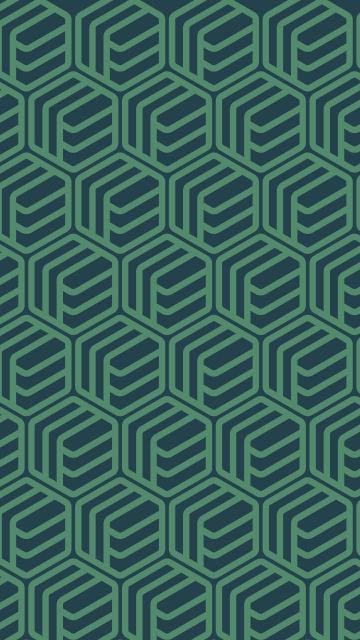
This pattern is drawn by a Shadertoy shader. Its source:

```glsl
// Staggered rounded hexagons, each lined like a folded cube, green on dark teal.

// Signed distance to a rounded corner between two half-planes whose normals are 60 degrees apart.
float roundedCorner(float a, float b, float level, float radius) {
    float u = a - level + radius;
    float v = b - level + radius;
    bool onArc = min(u - 0.5 * v, v - 0.5 * u) > 0.0;
    float d = onArc ? sqrt((u * u + v * v - u * v) * 4.0 / 3.0) : max(u, v);
    return d - radius;
}

// Distance to the line work of one tile; y points down, tile spacing is 1.
float hexTile(vec2 p) {
    const float halfLine = 0.034;
    float lowerRight = dot(p, vec2(0.5, 0.8660254));
    float lowerLeft = dot(p, vec2(-0.5, 0.8660254));

    // Outer frame: the two largest axis distances meet at the nearest corner
    vec3 axes = abs(vec3(p.x, lowerRight, lowerLeft));
    float largest = max(axes.x, max(axes.y, axes.z));
    float smallest = min(axes.x, min(axes.y, axes.z));
    float middle = axes.x + axes.y + axes.z - largest - smallest;
    float hexagon = roundedCorner(largest, middle, 0.447, 0.061);
    float lines = abs(hexagon) - halfLine;

    for (int i = 0; i < 2; i++) {
        float k = float(i);
        // Bands folding from the left face onto the top face
        float fold = abs(roundedCorner(-p.x, -lowerRight, 0.144 + 0.152 * k, 0.065)) - halfLine;
        // Arms that leave the inner stem and rise to the right
        float arm = abs(roundedCorner(lowerRight, lowerLeft, 0.083 + 0.182 * k, 0.075)) - halfLine;
        arm = max(arm, -0.144 - p.x);
        lines = min(lines, max(min(fold, arm), hexagon));
    }
    return lines;
}

void mainImage(out vec4 fragColor, in vec2 fragCoord) {
    // 3.84 tiles across, measured from the top left
    float pixel = 3.84 / iResolution.x;
    vec2 p = vec2(fragCoord.x, iResolution.y - fragCoord.y) * pixel - vec2(0.282, 0.435);

    // Nearest centre of two interleaved lattices
    vec2 period = vec2(1.0, 1.7320508);
    vec2 even = mod(p + 0.5 * period, period) - 0.5 * period;
    vec2 odd = mod(p, period) - 0.5 * period;
    vec2 local = dot(even, even) < dot(odd, odd) ? even : odd;

    float ink = clamp(0.5 - hexTile(local) / pixel, 0.0, 1.0);
    // The first row has no neighbours above it
    ink *= step(-0.1, p.y - local.y);

    fragColor = vec4(mix(vec3(0.14, 0.26, 0.30), vec3(0.32, 0.54, 0.42), ink), 1.0);
}
```
